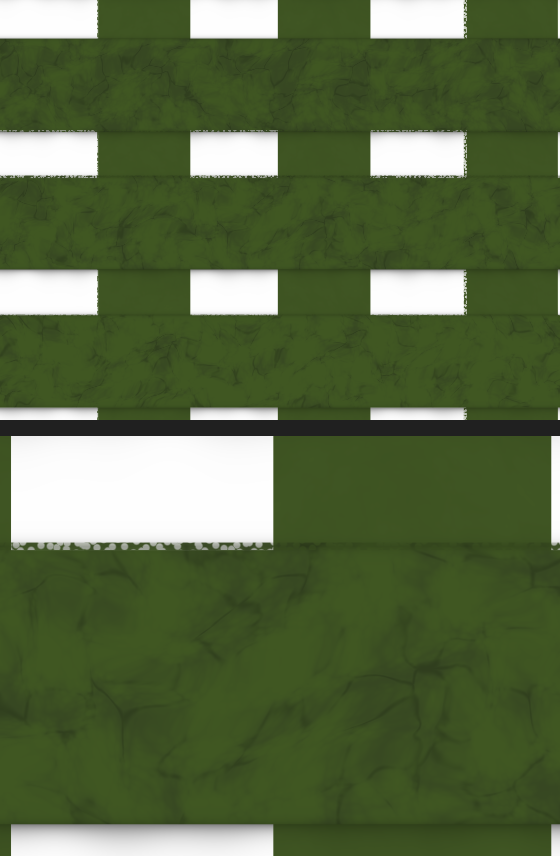
Top: the whole. Bottom: its middle third, enlarged.
A Shadertoy shader for this pattern:

```glsl
// Green lattice: three wide mottled rails laid across three smoother posts on white.
// Boards are repeated bands with chipped edges; cellular noise warped by layered
// sines stains the paint, and soft shadows fall beside the rails in each opening.

// Lengths are fractions of the canvas height
const float HALF_BOARD   = 0.1103;
const vec2  PITCH        = vec2(0.4375, 0.329);    // post and rail spacing
const vec2  FIRST        = vec2(0.3429, 0.1398);   // centre of first post and rail
const float LAST_BOARD   = 2.0;
const float MIDDLE_SHIFT = -0.0087;                // middle post sits left of even spacing
const float POST_WEAR    = 0.0045;
const float TOP_WEAR     = 0.0075;
const float BOTTOM_WEAR  = 0.004;
const float CHIP_SCALE   = 150.0;
const float SHADOW_REACH = 0.0085;
const float CONTACT_REACH = 0.0035;

const vec3 PAPER       = vec3(0.995);
const vec3 LIGHT_GREEN = vec3(0.25, 0.34, 0.135);
const vec3 DARK_GREEN  = vec3(0.215, 0.28, 0.135);
const vec3 POST_GREEN  = vec3(0.245, 0.33, 0.135);

vec2 hash2(vec2 c) {
    vec3 h = fract(c.xyx * vec3(0.1031, 0.1030, 0.0973));
    h += dot(h, h.yzx + 33.33);
    return fract((h.xx + h.yz) * h.zy);
}

// Distances to the nearest and second nearest feature points
vec2 cellular(vec2 p) {
    vec2 cell = floor(p), local = fract(p), nearest = vec2(8.0);
    for (int y = -1; y <= 1; y++)
    for (int x = -1; x <= 1; x++) {
        vec2 offset = vec2(x, y);
        float d = length(offset + hash2(cell + offset) - local);
        nearest.y = min(nearest.y, max(nearest.x, d));
        nearest.x = min(nearest.x, d);
    }
    return nearest;
}

// Layered sines that bend the stains
vec2 warp(vec2 p) {
    vec2 w = vec2(0.0);
    float amp = 0.016, freq = 17.0;
    for (int i = 0; i < 3; i++) {
        w += amp * sin(freq * p.yx + 4.0 * w.yx / amp * 0.2 + vec2(1.3, 4.1));
        p = mat2(0.8, 0.6, -0.6, 0.8) * p;
        amp *= 0.5;
        freq *= 2.1;
    }
    return w;
}

// Blotches in x, dark hairline cracks in y
vec2 stains(vec2 p) {
    vec2 q = p + warp(p);
    float blotch = 0.0, amp = 0.5, freq = 13.0;
    for (int i = 0; i < 4; i++) {
        blotch += amp * cellular(q * freq + 7.0 * float(i)).x;
        amp *= 0.62;
        freq *= 2.2;
    }
    vec2 crack = cellular((q + 0.5 * warp(q * 3.0)) * 24.0);
    float vein = 1.0 - smoothstep(0.0, 0.16, crack.y - crack.x);
    return vec2(blotch, vein * smoothstep(0.4, 0.7, blotch));
}

// Coverage by distance inside an edge, with a broken fringe as wide as the wear
float edgeCover(float inside, float wear, float chips, float aa) {
    float body = smoothstep(-aa, aa, inside - 0.5 * wear);
    float fringe = smoothstep(-aa, aa, inside + 0.5 * wear);
    return max(body, fringe * chips);
}

void mainImage(out vec4 fragColor, in vec2 fragCoord) {
    vec2 p = fragCoord / iResolution.y;
    float aa = 0.6 / iResolution.y;

    // Nearest post and rail, with the position across each
    vec2 id = clamp(round((p - FIRST) / PITCH), 0.0, LAST_BOARD);
    vec2 across = p - FIRST - id * PITCH;
    across.x -= MIDDLE_SHIFT * (1.0 - abs(id.x - 1.0));

    // Board coverage, each board worn by a different amount
    float chips = mix(0.25, 0.95, smoothstep(0.3, 0.55, cellular(p * CHIP_SCALE).x));
    float leftWear = POST_WEAR * abs(id.x - 1.0) * (0.5 + 0.5 * id.x);
    float topWear = TOP_WEAR * max(0.0, 1.0 - abs(id.y - 0.8));
    float bottomWear = BOTTOM_WEAR * step(1.5, id.y);
    float post = edgeCover(HALF_BOARD + across.x, leftWear, chips, aa)
               * edgeCover(HALF_BOARD - across.x, 0.0, chips, aa);
    float rail = edgeCover(HALF_BOARD - across.y, topWear, chips, aa)
               * edgeCover(HALF_BOARD + across.y, bottomWear, chips, aa);

    // Shadow under the rail above and contact shade on the rail below
    float opening = PITCH.y - 2.0 * HALF_BOARD;
    float drop = mod(FIRST.y - HALF_BOARD - p.y, PITCH.y);
    float ripple = 1.0 + 0.15 * sin(31.0 * p.x + 9.0 * p.y) + 0.1 * sin(73.0 * p.x);
    float shadow = 0.5 * exp(-drop / (SHADOW_REACH * ripple))
                 + 0.25 * exp(-max(opening - drop, 0.0) / CONTACT_REACH);

    // Paint
    vec2 stain = stains(p);
    float weather = 0.08 * (id.y - 1.0);
    float mottle = smoothstep(0.3, 0.85, stain.x + weather);
    vec3 railColor = mix(LIGHT_GREEN, DARK_GREEN, mottle) * (1.0 - 0.13 * stain.y);
    railColor *= 1.0 - 0.15 * exp(-max(HALF_BOARD - abs(across.y), 0.0) / CONTACT_REACH);
    vec3 postColor = POST_GREEN * (1.03 - 0.06 * stain.x) * (1.0 - 0.5 * shadow);

    vec3 color = PAPER * (1.0 - shadow);
    color = mix(color, postColor, post);
    color = mix(color, railColor, rail);
    fragColor = vec4(color, 1.0);
}
```
